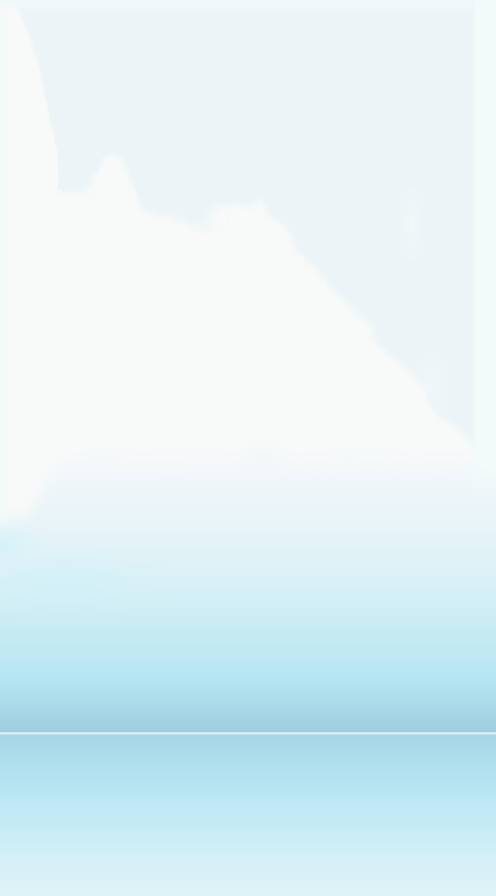
Write a Shadertoy shader that draws this background.

```glsl
// A pale misty sky over calm water, split by a thin bright horizon.
// Vertical colour ramps set the base; a noisy curve parts warm cloud from
// cool sky, and soft ellipses and side strips add the faint tints.

#define HORIZON 0.1815
#define LINE_HALF 0.0013
#define CLOUD_BASE 0.485
#define EDGE_SOFT 0.012
#define EDGE_ROUGH 0.028
#define WARM_WHITE vec3(0.970, 0.980, 0.974)
#define COOL_SKY vec3(0.925, 0.957, 0.969)
#define STRIP_TINT vec3(0.953, 0.980, 0.982)
#define LINE_COLOUR vec3(0.860, 0.945, 0.935)

float hash(vec2 p) {
    return fract(sin(dot(p, vec2(127.1, 311.7))) * 43758.5453);
}

float noise(vec2 p) {
    vec2 i = floor(p), f = fract(p);
    f = f * f * (3.0 - 2.0 * f);
    return mix(mix(hash(i), hash(i + vec2(1, 0)), f.x),
               mix(hash(i + vec2(0, 1)), hash(i + vec2(1, 1)), f.x), f.y);
}

float fbm(vec2 p) {
    float sum = 0.0, amp = 0.5;
    for (int i = 0; i < 4; i++) {
        sum += amp * noise(p);
        p = p * 2.1 + 7.3;
        amp *= 0.5;
    }
    return sum;
}

// Linear step from 0 at a to 1 at b
float ramp(float a, float b, float x) {
    return clamp((x - a) / (b - a), 0.0, 1.0);
}

// Soft elliptical spot
float spot(vec2 p, vec2 centre, vec2 radius) {
    vec2 d = (p - centre) / radius;
    return exp(-dot(d, d));
}

vec3 waterColour(float v) {
    vec3 c = mix(vec3(0.880, 0.950, 0.975), vec3(0.820, 0.936, 0.967), ramp(0.0, 0.05, v));
    c = mix(c, vec3(0.755, 0.916, 0.963), ramp(0.05, 0.095, v));
    c = mix(c, vec3(0.705, 0.885, 0.942), ramp(0.095, 0.135, v));
    return mix(c, vec3(0.645, 0.840, 0.900), ramp(0.135, HORIZON, v));
}

vec3 hazeColour(float v) {
    vec3 c = mix(vec3(0.620, 0.805, 0.868), vec3(0.655, 0.845, 0.905), ramp(HORIZON, 0.205, v));
    c = mix(c, vec3(0.715, 0.902, 0.952), ramp(0.205, 0.245, v));
    c = mix(c, vec3(0.770, 0.918, 0.950), ramp(0.245, 0.285, v));
    c = mix(c, vec3(0.845, 0.940, 0.966), ramp(0.285, 0.345, v));
    c = mix(c, vec3(0.902, 0.955, 0.972), ramp(0.345, 0.405, v));
    return mix(c, vec3(0.940, 0.965, 0.980), ramp(0.405, 0.465, v));
}

// Height where warm cloud gives way to cool sky
float cloudTop(float x) {
    float top = 0.785 - 0.05 * ramp(0.15, 0.5, x) - 0.62 * max(x - 0.53, 0.0);
    top += 0.03 * smoothstep(0.38, 0.50, x);
    top += 0.22 * sqrt(ramp(0.115, 0.025, x));
    return top + 0.045 * exp(-pow((x - 0.24) / 0.04, 2.0));
}

vec3 skyColour(vec2 p, float aspect) {
    vec2 q = vec2(p.x * aspect, p.y);
    float rough = fbm(q * 26.0) - 0.47;

    // Warm cloud between its sloping top and hazy base
    float top = cloudTop(p.x + 0.03 * rough) + 2.0 * EDGE_ROUGH * rough;
    float warm = smoothstep(EDGE_SOFT, -EDGE_SOFT, p.y - top);
    warm = max(warm, 0.55 * spot(p, vec2(0.83, 0.75), vec2(0.018, 0.03)));
    warm = max(warm, 0.45 * spot(p, vec2(0.87, 0.57), vec2(0.025, 0.03)));
    vec3 upper = mix(COOL_SKY, WARM_WHITE, warm);

    // Base sinks toward the left side
    float base = CLOUD_BASE - 0.06 * smoothstep(0.14, 0.03, p.x) + 0.012 * rough;
    vec3 c = mix(hazeColour(p.y), upper, smoothstep(base - 0.025, base + 0.02, p.y));

    // Faint lilac patch and cyan bloom
    c = mix(c, vec3(0.937, 0.960, 0.978), 0.7 * spot(p, vec2(0.53, 0.489), vec2(0.03, 0.014)));
    float bloom = spot(p, vec2(0.13, 0.35), vec2(0.12, 0.025));
    bloom = max(bloom, spot(p, vec2(0.0, 0.393), vec2(0.06, 0.018)));
    c = mix(c, vec3(0.820, 0.943, 0.973), 0.65 * bloom);

    // Pale strips at the right, left and top borders
    float strip = smoothstep(0.948, 0.962, p.x) * smoothstep(0.44, 0.49, p.y);
    strip = max(strip, 0.7 * smoothstep(0.02, 0.005, p.x) * smoothstep(0.40, 0.44, p.y));
    strip = max(strip, 0.5 * smoothstep(0.982, 0.995, p.y));
    return mix(c, STRIP_TINT, strip);
}

void mainImage(out vec4 fragColor, in vec2 fragCoord) {
    vec2 p = fragCoord / iResolution.xy;
    float pixel = 1.0 / iResolution.y;
    float aspect = iResolution.x / iResolution.y;

    float above = smoothstep(-pixel, pixel, p.y - HORIZON);
    vec3 colour = mix(waterColour(p.y), skyColour(p, aspect), above);

    // Bright horizon line
    float line = 1.0 - smoothstep(0.0, pixel, abs(p.y - HORIZON) - LINE_HALF * 0.5);
    colour = mix(colour, LINE_COLOUR, line);
    fragColor = vec4(colour, 1.0);
}
```
